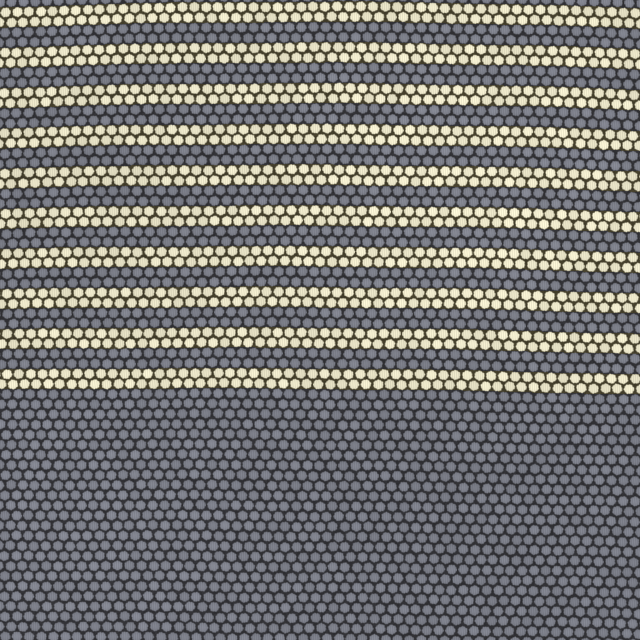
Reproduce this texture procedurally as a WebGL 2 fragment shader.

```glsl
#version 300 es
precision highp float;
// Woven fabric of staggered round knots: cream double stripes above a plain slate field.

#define ROW_PITCH 0.01572    // height of one knot row
#define COLUMNS 54.0         // knots across the canvas
#define FIRST_ROW 0.743      // rows above the first cream row
#define STRIPE_ROWS 38.0     // rows in the striped part
#define KNOT_RADIUS 0.485    // in row heights
#define EDGE_SOFT 0.10
#define JITTER 0.07
#define FUZZ 0.035

uniform vec2 u_resolution;
out vec4 fragColor;

const vec3 SLATE = vec3(0.485, 0.495, 0.535);
const vec3 CREAM = vec3(0.90, 0.88, 0.77);
const vec3 SLATE_GAP = vec3(0.19, 0.19, 0.205);
const vec3 CREAM_GAP = vec3(0.26, 0.24, 0.165);

float hash(vec2 p) {
    vec3 q = fract(vec3(p.xyx) * 0.1031);
    q += dot(q, q.yzx + 33.33);
    return fract((q.x + q.y) * q.z);
}

// 1 on cream rows: two of every four, down to the plain field
float creamRow(float row) {
    return step(mod(row, 4.0), 1.5) * step(row, STRIPE_ROWS - 0.5);
}

// Vertical sag of the rows: arched at the top, tilted lower down
float rowWarp(float x, float depth) {
    float t = depth / 0.6;
    float arch = (-0.0098 + 0.0045 * t) * 4.0 * x * (1.0 - x);
    float tilt = (0.0013 + 0.0065 * t) * x;
    return arch + tilt + 0.0006 * sin(x * 19.0 + depth * 7.0);
}

void main() {
    vec2 uv = gl_FragCoord.xy / u_resolution;
    float depth = 1.0 - uv.y;
    float rows = (depth - rowWarp(uv.x, depth)) / ROW_PITCH - FIRST_ROW;
    float thisRow = floor(rows);
    float columns = uv.x * COLUMNS + 0.12 * sin(depth * 9.0 + uv.x * 5.0);
    float colWidth = 1.0 / (COLUMNS * ROW_PITCH);
    float pixel = 1.0 / (u_resolution.y * ROW_PITCH);
    float soft = max(EDGE_SOFT, 0.6 * pixel);

    // Dark weave, warmer between cream knots
    vec3 color = mix(SLATE_GAP, CREAM_GAP, creamRow(thisRow));
    color *= 0.92 + 0.16 * hash(floor(vec2(columns, rows) * 5.0) + 71.0);

    // Knots of this row and its neighbours, each row shifted by half a knot
    for (int j = -1; j <= 1; j++) {
        float row = thisRow + float(j);
        float u = columns + 0.5 * mod(row, 2.0);
        vec2 id = vec2(floor(u), row) + 100.0;
        vec2 wobble = vec2(hash(id), hash(id + 37.0)) - 0.5;
        vec2 p = vec2((fract(u) - 0.5) * colWidth, rows - row - 0.5);
        p -= JITTER * wobble;

        // Ragged outline from layered sines around the rim
        float angle = atan(p.y, p.x);
        float phase = 6.2832 * hash(id + 11.0);
        float rim = sin(angle * 6.0 + phase) + 0.6 * sin(angle * 11.0 - phase * 2.0);
        float dist = length(p * vec2(0.97, 1.03)) + FUZZ * 0.6 * rim;
        float cover = 1.0 - smoothstep(KNOT_RADIUS - soft, KNOT_RADIUS + soft, dist);

        // Domed shading, fine thread ribs and a tone per knot
        float cream = creamRow(row);
        float dome = 1.04 - 0.45 * dist * dist;
        float ribs = 1.0 + 0.035 * sin(p.x * 34.0 + phase + 2.0 * p.y);
        float tone = 0.96 + 0.08 * hash(id + 53.0);
        vec3 knot = mix(SLATE, CREAM, cream) * mix(dome, 1.02, cream * 0.6) * ribs * tone;
        color = mix(color, knot, cover);
    }

    // Broad uneven light
    color *= 1.0 + 0.025 * sin(uv.x * 5.0 + 1.0) * sin(uv.y * 6.0 + 0.5);
    fragColor = vec4(clamp(color, 0.0, 1.0), 1.0);
}
```
